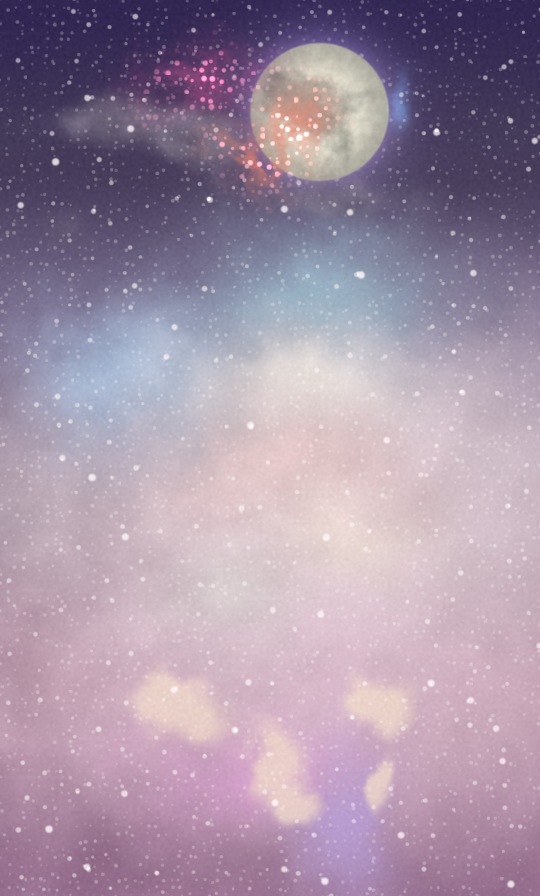
Write a Shadertoy shader that draws this background.

```glsl
vec2 hash2(vec2 p) {
    vec3 q = fract(p.xyx * vec3(0.1031, 0.1030, 0.0973));
    q += dot(q, q.yzx + 33.33);
    return fract((q.xx + q.yz) * q.zy);
}

float gradientNoise(vec2 p) {
    vec2 i = floor(p), f = fract(p);
    vec2 u = f * f * f * (f * (f * 6.0 - 15.0) + 10.0);
    vec2 e = vec2(0.0, 1.0);
    float a = dot(hash2(i) * 2.0 - 1.0, f);
    float b = dot(hash2(i + e.yx) * 2.0 - 1.0, f - e.yx);
    float c = dot(hash2(i + e.xy) * 2.0 - 1.0, f - e.xy);
    float d = dot(hash2(i + e.yy) * 2.0 - 1.0, f - e.yy);
    return mix(mix(a, b, u.x), mix(c, d, u.x), u.y);
}

float fbm(vec2 p) {
    float sum = 0.0, amp = 0.6;
    for (int i = 0; i < 5; i++) {
        sum += amp * gradientNoise(p);
        p = mat2(1.6, 1.2, -1.2, 1.6) * p + 7.3;
        amp *= 0.52;
    }
    return sum;
}

// Soft elliptical falloff
float glow(vec2 p, vec2 center, vec2 size) {
    vec2 d = (p - center) / size;
    return exp(-dot(d, d));
}

// One jittered star per cell, kept with the given chance
float stars(vec2 p, float cells, float chance, float size) {
    vec2 g = p * cells, id = floor(g);
    vec2 rnd = hash2(id + cells), pos = 0.2 + 0.6 * hash2(id + 71.0);
    float radius = size * (0.5 + rnd.y);
    float soft = max(radius * 0.7, cells / iResolution.y);
    float d = length(fract(g) - pos);
    return step(rnd.x, chance) * (0.35 + 0.65 * rnd.y) * (1.0 - smoothstep(radius - soft * 0.5, radius + soft, d));
}

vec3 skyGradient(float y) {
    vec3 c = mix(vec3(0.58, 0.43, 0.55), vec3(0.70, 0.56, 0.64), smoothstep(0.0, 0.24, y));
    c = mix(c, vec3(0.66, 0.59, 0.65), smoothstep(0.22, 0.45, y));
    c = mix(c, vec3(0.44, 0.39, 0.52), smoothstep(0.44, 0.67, y));
    c = mix(c, vec3(0.27, 0.23, 0.35), smoothstep(0.64, 0.82, y));
    return mix(c, vec3(0.19, 0.15, 0.32), smoothstep(0.82, 1.0, y));
}

void mainImage(out vec4 fragColor, in vec2 fragCoord) {
    vec2 p = fragCoord / iResolution.xy * vec2(0.6, 1.0);
    float broad = fbm(p * 5.0 + 2.0), fine = fbm(p * 14.0 + 9.0);
    vec2 warp = vec2(broad, fbm(p * 5.0 + 31.0));
    vec2 q = p + 0.09 * warp + 0.025 * vec2(fine, -fine);
    vec3 col = skyGradient(p.y + 0.05 * broad);

    // Pale central haze
    col = mix(col, vec3(0.88, 0.80, 0.82), 0.92 * glow(q, vec2(0.36, 0.39), vec2(0.27, 0.21)));
    col = mix(col, vec3(0.86, 0.73, 0.80), 0.75 * glow(q, vec2(0.34, 0.22), vec2(0.26, 0.12)));
    col = mix(col, vec3(0.84, 0.77, 0.81), 0.65 * glow(q, vec2(0.52, 0.50), vec2(0.16, 0.14)));
    col = mix(col, vec3(0.60, 0.73, 0.80), 0.85 * glow(q, vec2(0.34, 0.665), vec2(0.13, 0.075)));
    col = mix(col, vec3(0.63, 0.73, 0.85), 0.85 * glow(q, vec2(0.15, 0.592), vec2(0.10, 0.075)));
    col = mix(col, vec3(0.93, 0.90, 0.88), 0.95 * glow(q, vec2(0.33, 0.565), vec2(0.13, 0.065)));
    col = mix(col, vec3(0.92, 0.79, 0.78), 0.65 * glow(q, vec2(0.32, 0.465), vec2(0.13, 0.06)));
    col = mix(col, vec3(0.93, 0.87, 0.83), 0.65 * glow(q, vec2(0.39, 0.395), vec2(0.07, 0.04)));
    col = mix(col, vec3(0.83, 0.84, 0.81), 0.50 * glow(q, vec2(0.26, 0.31), vec2(0.09, 0.06)));
    col += (0.10 * broad + 0.09 * fine) * (1.0 - smoothstep(0.60, 0.75, p.y));

    // Violet plume and cream wisps near the bottom
    col = mix(col, vec3(0.86, 0.62, 0.83), 0.65 * glow(q, vec2(0.28, 0.14), vec2(0.11, 0.05)));
    col = mix(col, vec3(0.73, 0.63, 0.86), 0.80 * glow(q, vec2(0.39, 0.075), vec2(0.05, 0.08)));
    float wisps = glow(q, vec2(0.205, 0.205), vec2(0.06, 0.03))
        + glow(q, vec2(0.305, 0.155), vec2(0.035, 0.04))
        + glow(q, vec2(0.345, 0.105), vec2(0.025, 0.03))
        + glow(q, vec2(0.425, 0.21), vec2(0.035, 0.035))
        + glow(q, vec2(0.422, 0.125), vec2(0.02, 0.04));
    col = mix(col, vec3(0.94, 0.85, 0.79), 0.8 * smoothstep(0.25, 0.95, wisps + 0.8 * fine));

    // Moon with mottled seas and a faint halo
    vec2 m = (p - vec2(0.355, 0.875)) / 0.077;
    float r = length(m), edge = 1.5 / (0.077 * iResolution.y);
    col += vec3(0.20, 0.18, 0.24) * exp(-3.5 * max(r - 1.0, 0.0));
    float seas = glow(m, vec2(-0.35, 0.25), vec2(0.5, 0.45)) + 0.7 * glow(m, vec2(0.25, -0.2), vec2(0.4, 0.5));
    seas = smoothstep(0.25, 0.9, seas + 0.9 * fbm(m * 2.2 + 4.0));
    vec3 moon = mix(vec3(0.87, 0.86, 0.80), vec3(0.63, 0.63, 0.59), seas) + 0.12 * fbm(m * 6.0);
    moon *= 1.0 - 0.22 * smoothstep(0.5, 1.0, r);
    col = mix(col, moon, 1.0 - smoothstep(1.0 - edge, 1.0 + edge, r));

    // Drifting grey clouds around the moon
    float bank = glow(p, vec2(0.13, 0.865), vec2(0.10, 0.03))
        + glow(p, vec2(0.23, 0.84), vec2(0.065, 0.035))
        + glow(p, vec2(0.36, 0.775), vec2(0.11, 0.028))
        + 0.5 * glow(p, vec2(0.06, 0.74), vec2(0.08, 0.04));
    float cloud = smoothstep(0.25, 1.15, bank + 0.9 * broad + 0.7 * fine);
    vec3 cloudColor = vec3(0.49, 0.46, 0.53) + 0.30 * (fine - fbm(p * 14.0 + vec2(9.0, 9.3)));
    col = mix(col, cloudColor, 0.75 * cloud);

    // Magenta and ember nebula, with its own sparks
    float pink = glow(q, vec2(0.23, 0.905), vec2(0.055, 0.04));
    float ember = glow(q, vec2(0.335, 0.86), vec2(0.03, 0.04)) + glow(q, vec2(0.28, 0.815), vec2(0.035, 0.03));
    float filaments = 1.0 - smoothstep(0.0, 0.22, abs(fbm(p * 22.0 + warp * 2.0)));
    col = mix(col, vec3(0.66, 0.30, 0.52), pink * (0.35 + 0.4 * filaments));
    col = mix(col, vec3(0.92, 0.52, 0.45), min(ember, 1.0) * (0.15 + 0.6 * filaments));
    col += vec3(0.10, 0.22, 0.28) * glow(q, vec2(0.445, 0.90), vec2(0.014, 0.03));
    col += vec3(0.8, 0.45, 0.5) * stars(p, 95.0, 0.75, 0.17) * min(pink + ember, 1.0);

    // Scattered stars and fine dust
    float offMoon = smoothstep(0.95, 1.1, r);
    float light = 0.85 * stars(p, 24.0, 0.32, 0.055) + 0.55 * stars(p + 3.1, 52.0, 0.35, 0.08);
    light += 0.28 * stars(p + 5.7, 115.0, 0.45, 0.14);
    col = mix(col, vec3(1.0, 0.97, 0.98), min(light, 1.0) * offMoon);
    col += 0.035 * gradientNoise(p * 230.0);
    fragColor = vec4(clamp(col, 0.0, 1.0), 1.0);
}
```
